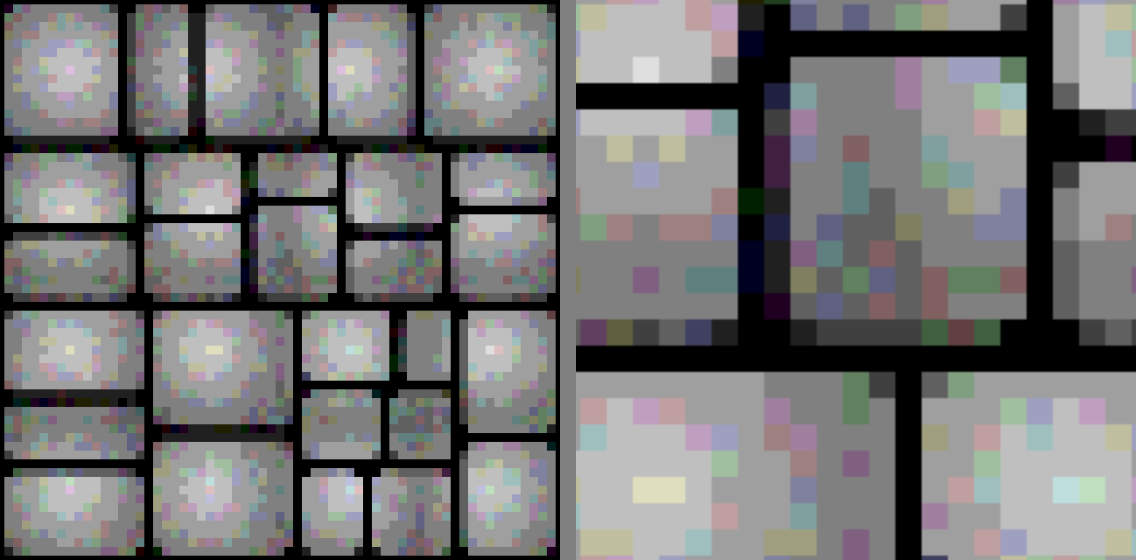
Left, the full canvas; right, a detail of the centre.
Write a three.js fragment shader that draws this pattern.

```glsl
// Blocky stone wall: irregular bricks with black joints, a grid of soft glows, coarse colour steps.
#define CELLS 64.0          // blocks across the canvas
#define GLOW_PITCH 16.0     // spacing of the glows, in blocks
#define GLOW_PEAK 0.82
#define GLOW_FALL 0.043     // brightness lost per block from the glow centre
#define STONE_BASE 0.425    // darkest unshaded stone
#define GRAIN 0.085         // per-channel noise before stepping
#define TONE_STEPS 8.0
#define MAX_BRICK 18.0      // longer bricks are split again
#define CORNER 2.2
#define EDGE_BLUR 0.06      // softened fraction of a block edge
#define SEED 3.7

varying vec2 vUv;

float hash(vec2 p) {
  vec3 q = fract(vec3(p.xyx) * 0.1031 + SEED * 0.013);
  q += dot(q, q.yzx + 33.33);
  return fract((q.x + q.y) * q.z);
}

// Distance inward from the joint of the brick holding p, found by repeated splitting.
float brickDepth(vec2 p) {
  vec2 lo = vec2(0.0);
  vec2 hi = vec2(CELLS);
  for (int i = 0; i < 8; i++) {
    vec2 size = hi - lo;
    if (max(size.x, size.y) < MAX_BRICK) break;
    float ratio = mix(0.35, 0.65, hash(lo * 1.7 + hi * 2.3 + SEED));
    bool across = size.y > size.x;
    // The first splits make two long courses above a field of stacked columns.
    if (i == 0) { across = true; ratio = 0.458; }
    if (i == 1) {
      across = lo.y > 1.0;
      ratio = across ? 0.523 : 0.53;
    }
    vec2 cut = mix(lo, hi, ratio);
    if (across) {
      if (p.y < cut.y) hi.y = cut.y; else lo.y = cut.y;
    } else {
      if (p.x < cut.x) hi.x = cut.x; else lo.x = cut.x;
    }
  }
  vec2 q = abs(p - 0.5 * (lo + hi)) - 0.5 * (hi - lo) + CORNER;
  return CORNER - length(max(q, 0.0)) - min(max(q.x, q.y), 0.0);
}

// Flat colour of one block.
vec3 blockColor(vec2 id) {
  float radius = length(mod(id, GLOW_PITCH) - 0.5 * GLOW_PITCH);
  float stone = max(GLOW_PEAK - GLOW_FALL * radius, STONE_BASE);
  float shade = smoothstep(0.3, 1.0, brickDepth(id));
  vec3 grain = vec3(hash(id + 11.3), hash(id + 57.9), hash(id + 93.1)) - 0.5;
  vec3 tone = stone * shade + GRAIN * grain;
  return clamp(floor(tone * TONE_STEPS + 0.5) / TONE_STEPS, 0.0, 1.0);
}

void main() {
  vec2 p = vUv * CELLS;
  vec2 id = floor(p);
  // Blend only in a thin band where neighbouring blocks meet.
  vec2 blend = smoothstep(0.5 - EDGE_BLUR, 0.5 + EDGE_BLUR, fract(p));
  vec3 lower = mix(blockColor(id), blockColor(id + vec2(1.0, 0.0)), blend.x);
  vec3 upper = mix(blockColor(id + vec2(0.0, 1.0)), blockColor(id + 1.0), blend.x);
  gl_FragColor = vec4(mix(lower, upper, blend.y), 1.0);
}
```
